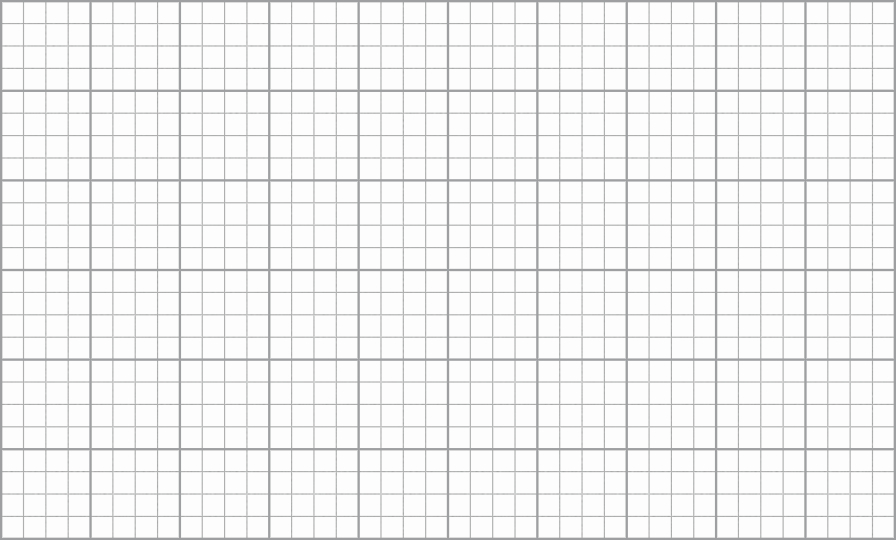
Write a Shadertoy shader that draws this pattern.

```glsl
// Ruled graph paper: a 10 by 6 lattice of heavy squares, each split 4 by 4
// by thin grey lines. Lines are box-filtered to the pixel for smooth edges,
// and gradient noise along each thin line makes its ink slightly uneven.

#define SQUARES vec2(10.0, 6.0)         // heavy squares across and down
#define DIVISIONS 4.0                   // thin cells per heavy square
#define HEAVY_WIDTH 0.00433             // widths in canvas heights
#define THIN_WIDTH 0.00217
#define WEAR 0.22                       // unevenness of the thin ink
#define WEAR_SCALE 180.0                // grains per canvas height
#define PAPER_COLOR vec3(0.993)
#define THIN_COLOR vec3(0.685, 0.687, 0.688)
#define HEAVY_COLOR vec3(0.615, 0.622, 0.626)

float hash(vec2 p) {
    vec3 q = fract(p.xyx * vec3(0.1031, 0.1030, 0.0973));
    q += dot(q, q.yzx + 33.33);
    return fract((q.x + q.y) * q.z);
}

// One-dimensional gradient noise, with a separate sequence for each seed
float gradientNoise(float x, float seed) {
    float i = floor(x), f = x - i;
    float a = (hash(vec2(i, seed)) * 2.0 - 1.0) * f;
    float b = (hash(vec2(i + 1.0, seed)) * 2.0 - 1.0) * (f - 1.0);
    float u = f * f * f * (f * (f * 6.0 - 15.0) + 10.0);
    return 2.0 * mix(a, b, u);
}

// Share of a pixel covered by a line whose centre is dist away
float lineCoverage(float dist, float width, float pixel) {
    float overlap = 0.5 * (width + pixel) - dist;
    return clamp(overlap, 0.0, min(width, pixel)) / pixel;
}

// Thin (x) and heavy (y) ink of the lines crossing one axis
vec2 ruling(float across, float along, float pitch, float pixel, float seed) {
    float index = round(across / pitch);
    float dist = abs(across - index * pitch);
    float phase = mod(index + 0.5, DIVISIONS);
    if (phase < 1.0) return vec2(0.0, lineCoverage(dist, HEAVY_WIDTH, pixel));

    float lineSeed = index + seed;
    float wear = WEAR * hash(vec2(lineSeed, 7.0));
    float ink = 1.0 + wear * gradientNoise(along * WEAR_SCALE, lineSeed);
    return vec2(lineCoverage(dist, THIN_WIDTH, pixel) * ink, 0.0);
}

void mainImage(out vec4 fragColor, in vec2 fragCoord) {
    float pixel = 1.0 / iResolution.y;
    vec2 size = iResolution.xy * pixel;

    // Inset the lattice so that the outer heavy lines lie fully on the canvas
    vec2 p = fragCoord * pixel - 0.5 * HEAVY_WIDTH;
    vec2 pitch = (size - HEAVY_WIDTH) / (SQUARES * DIVISIONS);

    vec2 ink = max(ruling(p.x, p.y, pitch.x, pixel, 11.0),
                   ruling(p.y, p.x, pitch.y, pixel, 131.0));

    // Heavy lines are printed over the thin ones
    vec3 color = mix(PAPER_COLOR, THIN_COLOR, ink.x);
    color = mix(color, HEAVY_COLOR, ink.y);
    fragColor = vec4(color, 1.0);
}
```
